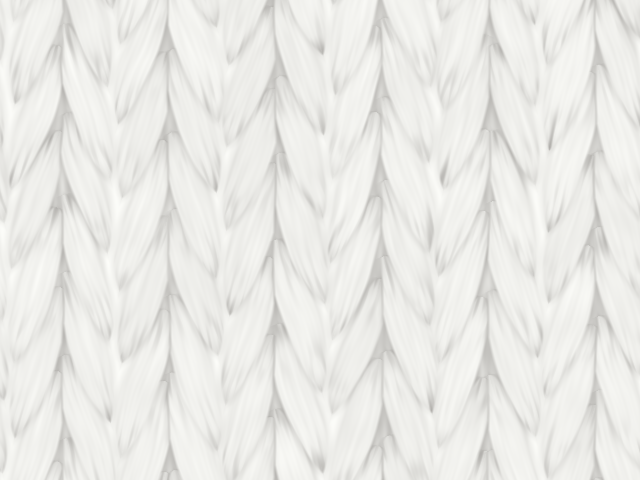
Give the GLSL for this texture, as a Shadertoy shader.

```glsl
// Chunky white knit: six columns of V stitches, each V made of two steep,
// overlapping strands. Strands are lens shapes painted over one another,
// shaded by gradient noise stretched into fibres and by soft shadows.

#define COLUMNS 6.0          // V columns across the canvas
#define ROW_HEIGHT 0.78      // stitch spacing, in column widths
#define CENTER_X 0.08        // middle of the first column
#define STRAND_RISE 1.4      // height of one strand
#define STRAND_WIDTH 0.17    // half width at its belly
#define STRAND_CURVE 0.2     // how far both ends turn upright
#define ROW_DRIFT 0.3        // row shift from column to column
#define SIDE_DRIFT 0.45      // row shift of the right strands
#define JITTER 0.08          // irregularity of the strands
#define FIBRE_DENSITY 24.0
#define WOOL vec3(0.957, 0.957, 0.943)
#define SHADOW vec3(0.600, 0.590, 0.575)

vec2 hash2(vec2 p) {
    p = vec2(dot(p, vec2(127.1, 311.7)), dot(p, vec2(269.5, 183.3)));
    return fract(sin(p) * 43758.55) * 2.0 - 1.0;
}

float gradientNoise(vec2 p) {
    vec2 i = floor(p), f = fract(p);
    vec2 u = f * f * f * (f * (f * 6.0 - 15.0) + 10.0);
    vec2 e = vec2(0.0, 1.0);
    float a = dot(hash2(i), f);
    float b = dot(hash2(i + e.yx), f - e.yx);
    float c = dot(hash2(i + e.xy), f - e.xy);
    float d = dot(hash2(i + e.yy), f - e.yy);
    return mix(mix(a, b, u.x), mix(c, d, u.x), u.y);
}

// Strand coordinates: x across, y along (0 at the low tip, 1 at the top)
vec2 strandCoords(vec2 p, vec2 tip, vec2 top, float side) {
    vec2 axis = top - tip, q = p - tip;
    float height = clamp(q.y / axis.y, 0.0, 1.0);
    float bow = smoothstep(0.0, 1.0, height) - height;
    q.x -= STRAND_CURVE * axis.x * bow;
    float along = dot(q, axis) / dot(axis, axis);
    float across = side * (q.x * axis.y - q.y * axis.x) / length(axis);
    return vec2(across, along);
}

// Approximate signed distance to a lens, pointed below and fuller above
float lensDistance(vec2 s, float halfWidth) {
    float u = 4.0 * s.y * (1.0 - s.y);
    float taper = mix(0.85, 0.5, clamp(s.y, 0.0, 1.0));
    return abs(s.x) - halfWidth * sign(u) * pow(abs(u), taper);
}

// Darkness of the yarn surface: fibres, dim streaks at the ends, rolled rim
float strandShade(vec2 s, float dist, vec2 seed) {
    vec2 offset = seed * 17.0;
    float fan = s.x * (1.0 + 0.6 * abs(s.y - 0.5));
    float fine = gradientNoise(vec2(fan * FIBRE_DENSITY, s.y * 2.5) + offset);
    float broad = gradientNoise(vec2(fan * 14.0, s.y * 4.5) - offset);
    float ends = smoothstep(0.4, 0.05, s.y) + smoothstep(0.6, 0.95, s.y);
    float tips = smoothstep(0.15, 0.0, s.y) + smoothstep(0.8, 1.0, s.y);
    float rim = smoothstep(-0.07, 0.0, dist);
    float shade = 0.04 + 0.11 * fine + 0.07 * broad + 0.15 * tips;
    shade += ends * (0.03 + 0.65 * max(broad + 0.4 * fine, 0.0));
    return shade + rim * (s.x < 0.0 ? 0.07 : 0.02);
}

void mainImage(out vec4 fragColor, in vec2 fragCoord) {
    vec2 p = fragCoord / iResolution.x * COLUMNS;
    float edge = max(0.018, COLUMNS / iResolution.x);
    p.x += 0.04 * gradientNoise(p * vec2(1.0, 1.7));

    // Ground: bright cord inside each V, shadow between the columns
    float x = p.x - CENTER_X;
    float fromCenter = abs(fract(x + 0.47) - 0.5);
    float shade = mix(-0.08, 0.36, smoothstep(0.08, 0.3, fromCenter));
    shade += 0.7 * fromCenter * gradientNoise(p * vec2(16.0, 3.0));

    // Paint nearby half columns left to right, strands bottom to top
    float nearHalf = floor(2.0 * x);
    for (int i = -1; i <= 1; i++) {
        float halfIndex = nearHalf + float(i);
        float side = mod(halfIndex, 2.0) < 0.5 ? 1.0 : -1.0;
        float column = floor((halfIndex + 1.0) * 0.5);
        float shift = SIDE_DRIFT + 0.2 * hash2(vec2(column, 5.3)).x;
        float phase = -ROW_DRIFT * column - (side > 0.0 ? shift : 0.0);
        float nearRow = floor(p.y / ROW_HEIGHT - phase);
        float outward = side * (x - column);
        for (int j = -2; j <= 1; j++) {
            float row = nearRow + float(j);
            vec2 seed = hash2(vec2(halfIndex, row) + 3.7);
            float center = column + CENTER_X;
            vec2 tip = vec2(center + side * 0.05, (row + phase) * ROW_HEIGHT);
            vec2 top = tip + vec2(side * 0.42, STRAND_RISE);
            tip += JITTER * seed * vec2(0.3, 1.0);
            top += JITTER * seed.yx * vec2(0.3, 1.0);

            // The column border trims each strand into a straight valley
            vec2 s = strandCoords(p, tip, top, side);
            float dist = lensDistance(s, STRAND_WIDTH * (1.0 + 0.12 * seed.x));
            dist = max(dist, outward - 0.495);
            shade += 0.12 * smoothstep(0.07, 0.0, dist);
            float cover = smoothstep(edge, -edge, dist);
            float surface = strandShade(s, dist, seed) + 0.03 * seed.y;
            shade = mix(shade, surface, cover);
        }
    }

    vec3 color = mix(WOOL, SHADOW, clamp(shade, -0.1, 0.9));
    fragColor = vec4(color, 1.0);
}
```
